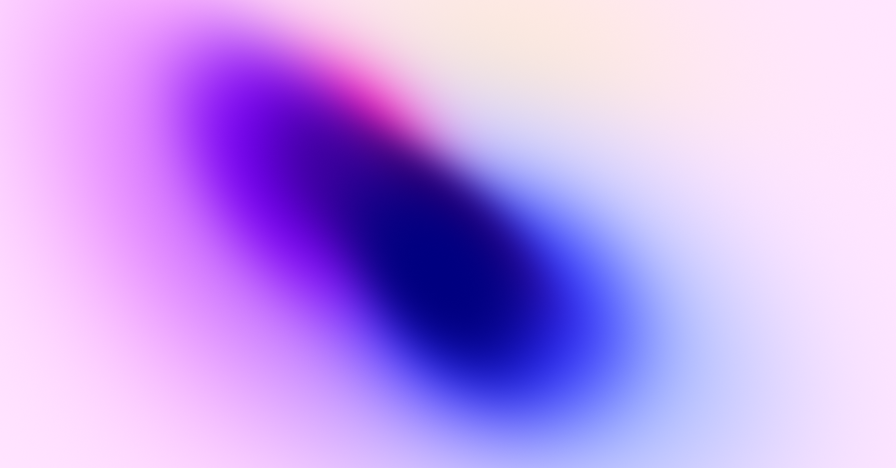
Reproduce this background procedurally as a WebGL 2 fragment shader.

```glsl
#version 300 es
precision highp float;
// A soft violet and navy cloud on pale pink, with a cream glow above it.
// Rotated glows, each with its own falloff on either side of its axis, are
// painted from the widest halo to the darkest core; faint dither stops banding.

uniform vec2 u_resolution;
out vec4 fragColor;

// Colours
const vec3 PALE_PINK  = vec3(1.00, 0.90, 1.00);
const vec3 CREAM      = vec3(1.00, 0.92, 0.87);
const vec3 ORCHID     = vec3(1.00, 0.60, 1.00);
const vec3 SKY        = vec3(0.60, 0.71, 1.00);
const vec3 LILAC      = vec3(0.75, 0.38, 1.00);
const vec3 HOT_PINK   = vec3(1.00, 0.20, 0.75);
const vec3 VIOLET     = vec3(0.47, 0.00, 0.97);
const vec3 BLUE       = vec3(0.15, 0.15, 1.00);
const vec3 PLUM       = vec3(0.30, 0.00, 0.45);
const vec3 INDIGO     = vec3(0.22, 0.00, 0.60);
const vec3 NAVY       = vec3(0.00, 0.00, 0.50);

// Falloff exponents: higher gives a flatter middle and a firmer edge
const float SOFT = 1.0;
const float MEDIUM = 1.3;
const float FIRM = 1.65;

const vec2 CANVAS_CENTRE = vec2(0.96, 0.5);
const float DITHER = 1.0 / 255.0;

float hash(vec2 p) {
    vec3 q = fract(vec3(p.xyx) * 0.1031);
    q += dot(q, q.yzx + 33.33);
    return fract((q.x + q.y) * q.z);
}

// Glow around an axis sloping down to the right by tilt (radians).
// radii: along the axis, above it, below it.
float glow(vec2 p, vec2 centre, float tilt, vec3 radii, float firmness) {
    vec2 axis = vec2(cos(tilt), -sin(tilt));
    vec2 d = p - centre;
    vec2 q = vec2(dot(d, axis), dot(d, vec2(-axis.y, axis.x)));
    q /= vec2(radii.x, q.y > 0.0 ? radii.y : radii.z);
    return exp(-pow(dot(q, q) + 1e-6, firmness));
}

vec3 cloud(vec2 p) {
    vec3 col = PALE_PINK;

    // Wide halos
    col = mix(col, CREAM, glow(p, vec2(1.08, 0.88), 0.15, vec3(0.45, 0.30, 0.16), SOFT));
    col = mix(col, ORCHID, glow(p, vec2(0.47, 0.62), 1.20, vec3(0.55, 0.22, 0.36), SOFT));
    col = mix(col, SKY, glow(p, vec2(1.125, 0.325), 0.55, vec3(0.55, 0.36, 0.42), MEDIUM));
    col = mix(col, LILAC, glow(p, vec2(0.625, 0.525), 0.80, vec3(0.46, 0.15, 0.28), SOFT));

    // Bright ridge and the two saturated lobes
    col = mix(col, HOT_PINK, glow(p, vec2(0.775, 0.74), 0.70, vec3(0.20, 0.11, 0.20), SOFT));
    col = mix(col, BLUE, glow(p, vec2(1.05, 0.35), 0.45, vec3(0.32, 0.24, 0.25), FIRM));
    col = mix(col, VIOLET, glow(p, vec2(0.64, 0.63), 0.95, vec3(0.33, 0.17, 0.19), FIRM));

    // Dark cores
    col = mix(col, PLUM, glow(p, vec2(0.925, 0.555), 0.72, vec3(0.28, 0.09, 0.14), MEDIUM));
    col = mix(col, INDIGO, 0.8 * glow(p, vec2(0.73, 0.62), 0.80, vec3(0.20, 0.10, 0.14), MEDIUM));
    col = mix(col, NAVY, glow(p, vec2(0.94, 0.41), 0.85, vec3(0.26, 0.18, 0.15), FIRM));
    return col;
}

void main() {
    // One unit is the canvas height
    vec2 p = (gl_FragCoord.xy - 0.5 * u_resolution) / u_resolution.y + CANVAS_CENTRE;
    vec3 col = cloud(p) + (hash(gl_FragCoord.xy) - 0.5) * DITHER;
    fragColor = vec4(clamp(col, 0.0, 1.0), 1.0);
}
```
